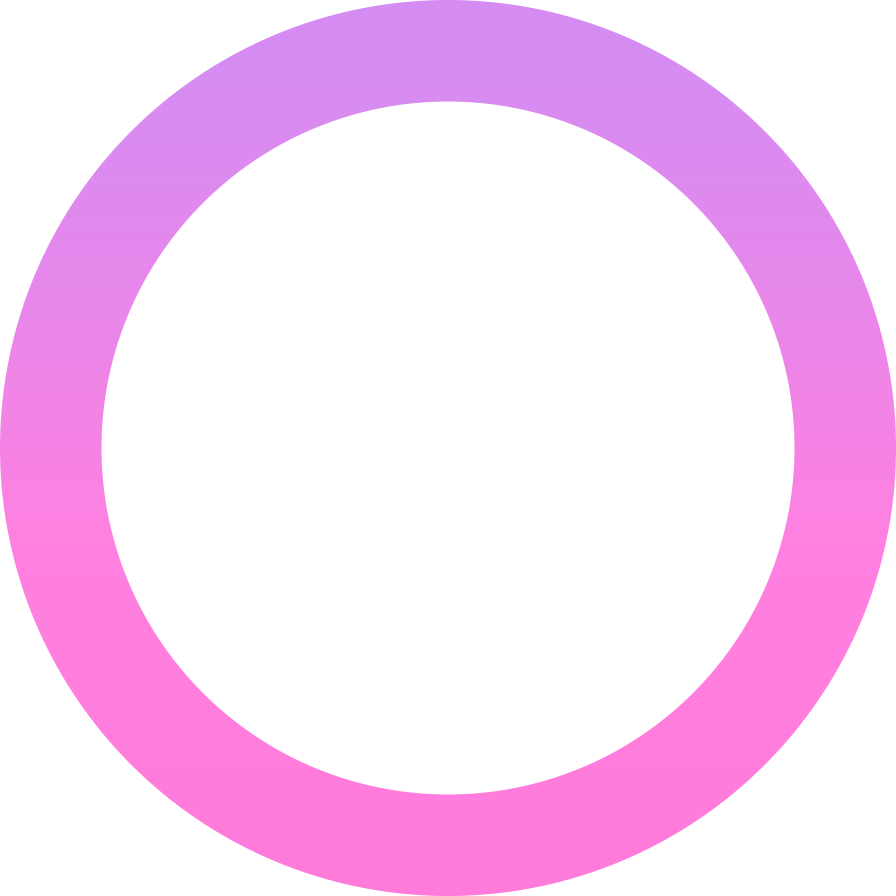
This background is drawn by a Shadertoy shader. Its source:

```glsl
// A broad ring on white, shaded from violet at the top to pink at the bottom.

#define OUTER_RADIUS 0.5
#define INNER_RADIUS 0.3867
#define FADE_TOP 0.96
#define FADE_KNEE 0.39
#define FADE_CURVE 1.2
#define BACKGROUND vec3(1.0)
#define VIOLET vec3(0.832, 0.550, 0.950)
#define PINK vec3(1.0, 0.502, 0.880)
#define DEEP_PINK vec3(1.0, 0.480, 0.855)

// Signed distance to a ring centred on the origin
float ringDistance(vec2 p) {
    float middleRadius = 0.5 * (OUTER_RADIUS + INNER_RADIUS);
    float halfWidth = 0.5 * (OUTER_RADIUS - INNER_RADIUS);
    return abs(length(p) - middleRadius) - halfWidth;
}

// Vertical gradient: pinks below the knee, easing to violet above it
vec3 ringColor(float height) {
    float descent = clamp((FADE_TOP - height) / (FADE_TOP - FADE_KNEE), 0.0, 1.0);
    vec3 upper = mix(VIOLET, PINK, pow(descent, FADE_CURVE));
    float depth = clamp(1.0 - height / FADE_KNEE, 0.0, 1.0);
    return mix(upper, DEEP_PINK, depth);
}

void mainImage(out vec4 fragColor, in vec2 fragCoord) {
    // Centred square coordinates, one unit across the shorter side
    float canvasSize = min(iResolution.x, iResolution.y);
    vec2 p = (fragCoord - 0.5 * iResolution.xy) / canvasSize;

    // Edge softened over one pixel
    float coverage = clamp(0.5 - ringDistance(p) * canvasSize, 0.0, 1.0);
    fragColor = vec4(mix(BACKGROUND, ringColor(p.y + 0.5), coverage), 1.0);
}
```
